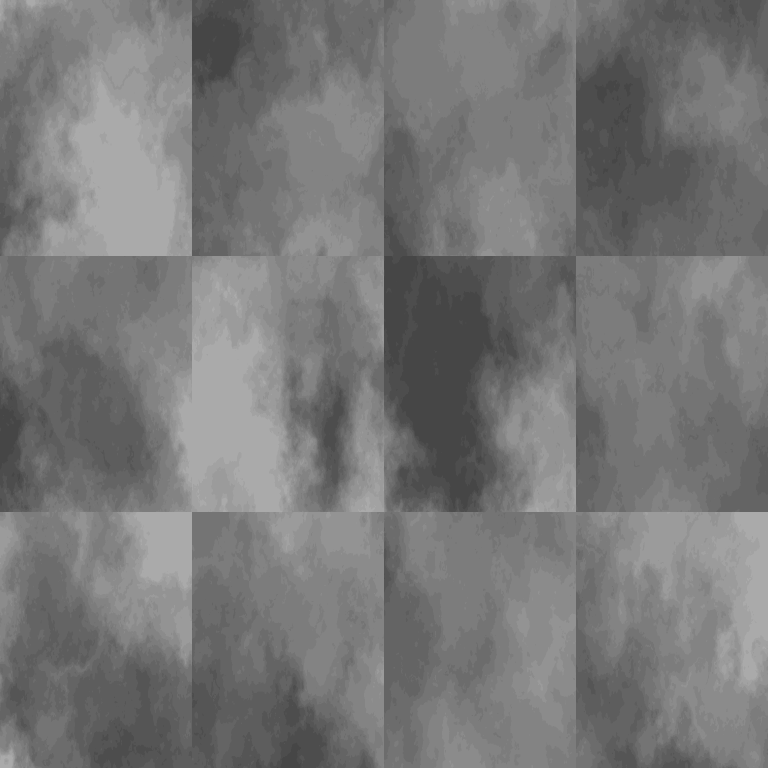
A WebGL 1 fragment shader for this texture:

```glsl
precision highp float;

uniform vec2 u_resolution;

const vec2 TILE_COUNT = vec2(4.0, 3.0);
const float CELLS_PER_TILE = 1.5;  // broad cloud cells along each tile side
const float TONE_STEPS = 33.0;     // grey levels from black to white
const float MID_GREY = 0.485;

float hash(vec2 p) {
    vec3 q = fract(vec3(p.xyx) * 0.1031);
    q += dot(q, q.yzx + 33.33);
    return fract((q.x + q.y) * q.z);
}

vec2 hash2(vec2 p) {
    return vec2(hash(p), hash(p + 47.3));
}

float valueNoise(vec2 p) {
    vec2 cell = floor(p);
    vec2 f = fract(p);
    f = f * f * (3.0 - 2.0 * f);
    float low = mix(hash(cell), hash(cell + vec2(1.0, 0.0)), f.x);
    float high = mix(hash(cell + vec2(0.0, 1.0)), hash(cell + 1.0), f.x);
    return mix(low, high, f.y);
}

// Layered noise with upright grain, normalised to 0..1
float fbm(vec2 p, float gain) {
    float sum = 0.0;
    float total = 0.0;
    float amplitude = 1.0;
    for (int i = 0; i < 6; i++) {
        sum += amplitude * valueNoise(p);
        total += amplitude;
        amplitude *= gain;
        p = 2.03 * p + vec2(17.7, 9.2);
    }
    return sum / total;
}

// Clouds with ragged edges, from coordinates pushed about by finer noise
float clouds(vec2 p, vec2 raggedness) {
    vec2 detail = p * vec2(3.6, 2.6);
    vec2 push = vec2(fbm(detail + 5.2, 0.62), fbm(detail + 31.8, 0.62)) - 0.5;
    return fbm(p + raggedness * push, 0.43);
}

float posterize(float tone, float steps) {
    return floor(tone * steps + 0.5) / steps;
}

// Each tile has its own cloud patch, brightness and contrast
float tileTone(vec2 uv) {
    vec2 grid = uv * TILE_COUNT;
    vec2 tile = floor(grid);
    vec2 offset = 90.0 * hash2(tile + 11.0);
    float brightness = MID_GREY + 0.09 * (hash(tile + 23.0) - 0.5);
    float contrast = mix(0.5, 0.9, hash(tile + 71.0));
    float cloud = clouds(fract(grid) * CELLS_PER_TILE + offset, vec2(0.75, 0.95));
    float tone = brightness + contrast * (cloud - 0.5);
    return posterize(clamp(tone, 0.26, 0.68), TONE_STEPS);
}

void main() {
    // Four samples per pixel soften the seams and tone edges
    float tone = 0.0;
    for (int y = 0; y < 2; y++) {
        for (int x = 0; x < 2; x++) {
            vec2 jitter = 0.5 * vec2(float(x), float(y)) - 0.25;
            tone += 0.25 * tileTone((gl_FragCoord.xy + jitter) / u_resolution);
        }
    }
    gl_FragColor = vec4(vec3(tone), 1.0);
}
```
